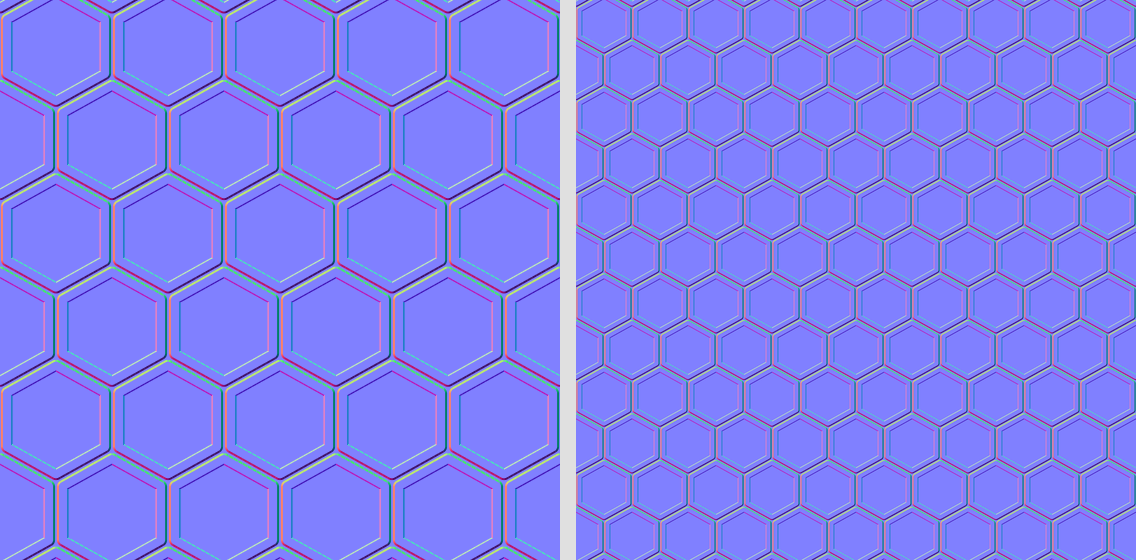
Left, the tile; right, the same tile 2 across and 2 down.
Give the GLSL for this texture map, as a WebGL 1 fragment shader.

```glsl
precision highp float;
// Tiling normal map of hexagonal plates: a rounded outer bevel and a thin inner groove per cell.

uniform vec2 u_resolution;

// Signed distance to a pointy-top hexagon with rounded corners.
float hexDistance(vec2 p, float apothem, float radius) {
  float r = apothem - radius;
  vec2 axis = vec2(-0.8660254, 0.5);
  p = abs(p.yx);
  p -= 2.0 * min(dot(axis, p), 0.0) * axis;
  p -= vec2(clamp(p.x, -0.57735 * r, 0.57735 * r), r);
  return length(p) * sign(p.y) - radius;
}

// Outward unit direction of the hexagon outline nearest to p.
vec2 hexDirection(vec2 p, float apothem, float radius) {
  vec2 e = vec2(0.002, 0.0);
  vec2 slope = vec2(
    hexDistance(p + e.xy, apothem, radius) - hexDistance(p - e.xy, apothem, radius),
    hexDistance(p + e.yx, apothem, radius) - hexDistance(p - e.yx, apothem, radius));
  return slope / max(length(slope), 1e-5);
}

// Offset from the nearest cell centre; cells are one unit wide, odd rows shift by half.
vec2 hexCell(vec2 grid) {
  vec2 pitch = vec2(1.0, 0.8660254);
  vec2 even = vec2(fract(grid.x + 0.5) - 0.5, mod(grid.y + 0.5, 2.0) - 1.0) * pitch;
  vec2 odd = vec2(fract(grid.x) - 0.5, mod(grid.y - 0.5, 2.0) - 1.0) * pitch;
  return dot(even, even) < dot(odd, odd) ? even : odd;
}

// Stepped breaks on slanted lines, strongest where the normal leans up and left.
float dashes(vec2 p, vec2 normal) {
  float depth = 0.1 + 0.4 * smoothstep(0.6, 1.0, dot(normal, vec2(-0.5, 0.866)));
  float gap = smoothstep(0.2, 0.9, cos(6.2831853 * 24.0 * p.x));
  return 1.0 - depth * gap * step(0.3, abs(normal.y));
}

// Blends one bevel line into the flat colour.
vec3 drawLine(vec3 color, vec2 p, float dist, float halfWidth, vec2 normal, float blue, float pixel) {
  float cover = clamp((halfWidth - abs(dist)) / pixel + 0.5, 0.0, 1.0);
  return mix(color, vec3(0.5 + 0.5 * normal, blue), cover * dashes(p, normal));
}

void main() {
  vec2 uv = gl_FragCoord.xy / u_resolution;
  vec2 p = hexCell(uv * vec2(5.0, 6.0));
  float pixel = 5.0 / u_resolution.x;

  vec3 color = vec3(0.5, 0.5, 1.0);

  // Outer bevel
  vec2 outer = hexDirection(p, 0.483, 0.055) * vec2(-1.0, 1.0);
  color = drawLine(color, p, hexDistance(p, 0.483, 0.055), 0.0088, outer, 0.4, pixel);

  // Inner groove, facing the opposite way
  vec2 inner = hexDirection(p, 0.394, 0.0) * vec2(1.0, -1.0);
  color = drawLine(color, p, hexDistance(p, 0.394, 0.0), 0.0056, inner, 0.71, pixel);

  gl_FragColor = vec4(color, 1.0);
}
```
